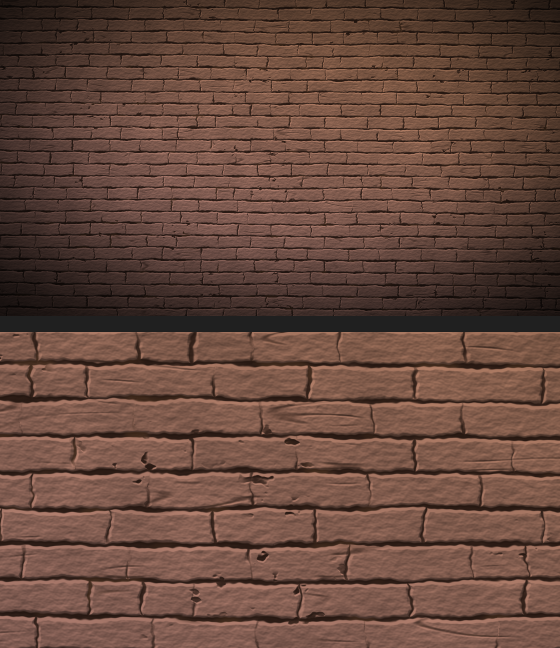
Top, the full canvas; bottom, a detail of the centre.
Write a Shadertoy shader that draws this texture.

```glsl
// Painted brick wall with thin worn joints, rough relief and a dark vignette.

const vec2  REPEATS      = vec2(15.4, 26.3);  // bricks across, courses down
const float BRICK_LENGTH = 3.03;              // in course heights
const float COURSE_SHIFT = 0.25;              // height of the lowest joint
const float TILT         = 0.005;             // courses sink to the right
const float JOINT_JITTER = 0.26;              // spread of upright joints
const float SPLIT_CHANCE = 0.05;              // share of bricks cut in half
const float BED_WIDTH    = 0.042;             // half width of level joints
const float HEAD_WIDTH   = 0.026;             // half width of upright joints
const float EDGE_ROUND   = 0.085;
const float ROUGHNESS    = 0.50;
const float RELIEF_STEP  = 0.045;
const float RELIEF_LIGHT = 0.055;
const vec2  LIGHT_DIR    = vec2(-0.35, 0.94);
const vec2  GLOW_CENTER  = vec2(0.53, 0.54);
const vec3  ROSY_PAINT   = vec3(0.490, 0.352, 0.318);
const vec3  WARM_PAINT   = vec3(0.475, 0.335, 0.252);
const vec3  JOINT_COLOR  = vec3(0.125, 0.074, 0.052);
const vec3  OCHRE_WEAR   = vec3(0.290, 0.190, 0.110);

float hash(vec2 p) {
    return fract(sin(dot(p, vec2(127.1, 311.7))) * 43758.5);
}

vec2 gradientAt(vec2 cell) {
    float angle = 6.2832 * hash(cell);
    return vec2(cos(angle), sin(angle));
}

// Gradient noise, roughly -0.7 to 0.7
float noise(vec2 p) {
    vec2 i = floor(p), f = fract(p);
    vec2 u = f * f * f * (f * (f * 6.0 - 15.0) + 10.0);
    vec2 e = vec2(1.0, 0.0);
    float low  = mix(dot(gradientAt(i), f), dot(gradientAt(i + e.xy), f - e.xy), u.x);
    float high = mix(dot(gradientAt(i + e.yx), f - e.yx), dot(gradientAt(i + e.xx), f - e.xx), u.x);
    return mix(low, high, u.y);
}

float fbm(vec2 p) {
    float sum = 0.0, amplitude = 0.6;
    for (int i = 0; i < 3; i++) {
        sum += amplitude * noise(p);
        p = p * 2.1 + 17.3;
        amplitude *= 0.5;
    }
    return sum;
}

float jointX(float column, float course) {
    return column + JOINT_JITTER * hash(vec2(column, course) + 5.0);
}

// x: relief height, y: joint darkness, z: random value of the brick
vec3 wall(vec2 q) {
    // Uneven courses and ragged brick edges
    vec2 w = q + vec2(0.14, 0.10) * noise(q * vec2(0.9, 1.6));
    w += vec2(0.07, 0.05) * noise(q * vec2(4.3, 5.1) + 8.0);
    w.y += TILT * q.x + 0.14 * noise(q * vec2(0.11, 0.2));

    // Brick under this point
    float course = floor(w.y), level = fract(w.y);
    float x = w.x / BRICK_LENGTH + 0.5 * mod(course, 2.0) + 0.3 * hash(vec2(course, 3.0));
    float column = floor(x);
    if (x < jointX(column, course)) column -= 1.0;
    float left = jointX(column, course), right = jointX(column + 1.0, course);
    float id = hash(vec2(column, course) + 40.0);
    float head = min(x - left, right - x);
    if (id < SPLIT_CHANCE) head = min(head, abs(x - 0.5 * (left + right)));

    // Joints open and close along their length; paint fills some of them
    float wear = noise(q * vec2(0.9, 1.3) + 31.0);
    float bed = min(level, 1.0 - level) - BED_WIDTH * (1.0 + 1.6 * wear);
    head = head * BRICK_LENGTH - HEAD_WIDTH * (1.0 + 2.2 * wear);
    float headDepth = smoothstep(-0.50, 0.10, noise(q * 0.9 + 81.0));
    float edge = min(bed, mix(0.10, head, headDepth));

    // Sparse chips near joints and flat creases in the paint
    float patches = smoothstep(0.08, 0.36, noise(q * 0.32 + 9.0));
    float chip = smoothstep(0.20, 0.28, fbm(q * vec2(1.5, 2.3) + 70.0));
    chip *= patches * (1.0 - smoothstep(0.08, 0.30, edge));
    float crease = 1.0 - smoothstep(0.0, 0.07, abs(noise(q * vec2(0.25, 1.9) + 23.0)));
    crease *= smoothstep(0.12, 0.38, noise(q * vec2(0.5, 0.8) + 63.0));

    float bedGap = 1.0 - smoothstep(-0.015, 0.030, bed);
    float headGap = headDepth * (1.0 - smoothstep(-0.015, 0.030, head));
    float gap = max(max(bedGap * (0.95 + 0.3 * wear), 0.9 * headGap), max(chip, 0.4 * crease));
    float height = smoothstep(-0.03, EDGE_ROUND, edge) * (1.0 - 0.7 * chip) - 0.25 * crease;
    height += ROUGHNESS * fbm(q * vec2(2.6, 4.6) + id * 20.0);
    return vec3(height, min(gap, 1.0), id);
}

vec3 shadeWall(vec2 uv) {
    vec2 q = uv * REPEATS * vec2(BRICK_LENGTH, 1.0) + vec2(0.0, COURSE_SHIFT);
    vec3 here = wall(q);

    // Slanted light from above on the relief
    float slope = (here.x - wall(q + LIGHT_DIR * RELIEF_STEP).x) / RELIEF_STEP;
    float light = clamp(1.0 + RELIEF_LIGHT * slope, 0.60, 1.30);

    // Paint tint and brick variation
    float warmth = smoothstep(0.40, 1.50, uv.x * 0.7 + uv.y);
    vec3 paint = mix(ROSY_PAINT, WARM_PAINT, warmth);
    paint *= 0.98 + 0.05 * here.z + 0.10 * noise(q * 0.6);
    float ochre = smoothstep(0.12, 0.4, noise(q * 0.8 + 55.0));
    vec3 color = mix(paint * light, mix(JOINT_COLOR, OCHRE_WEAR, 0.5 * ochre), 0.90 * here.y);

    // Vignette
    float falloff = smoothstep(0.18, 0.78, length(uv - GLOW_CENTER));
    return color * (1.04 - 0.86 * falloff);
}

void mainImage(out vec4 fragColor, in vec2 fragCoord) {
    // Four samples smooth the edges
    vec3 sum = vec3(0.0);
    for (int i = 0; i < 4; i++) {
        vec2 offset = vec2(i % 2, i / 2) * 0.5 - 0.25;
        sum += shadeWall((fragCoord + offset) / iResolution.xy);
    }
    fragColor = vec4(sum / 4.0, 1.0);
}
```
